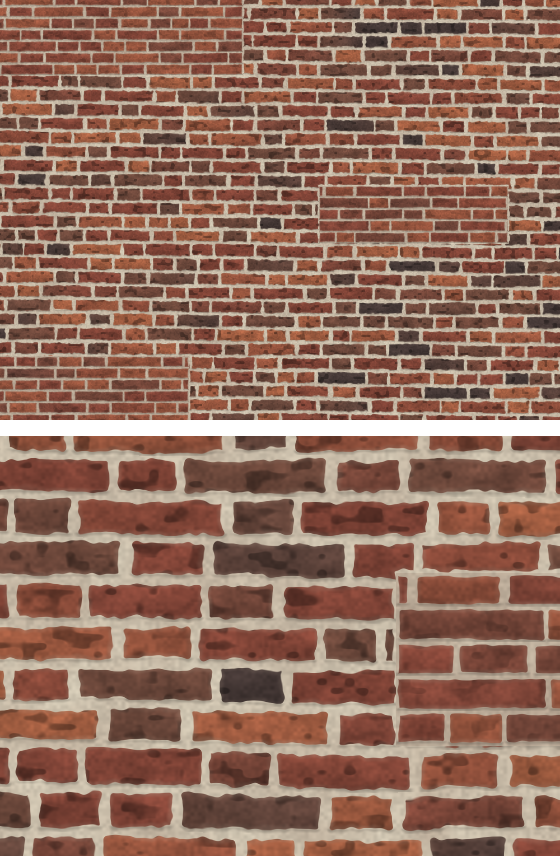
Top, the full canvas; bottom, a detail of the centre.
Write a Shadertoy shader that draws this texture.

```glsl
// Weathered brick wall in Flemish bond, with three patches of tighter, redder brickwork.

// Lengths are in canvas heights.
const float ROWS = 30.0;          // courses over the height
const float ROW_SHIFT = 0.44;     // part of a course hidden below the canvas
const float PAIR = 1.0 / 6.0;     // one stretcher plus one header: 8 across
const float PHASE = 0.067;        // sideways start of the bond, in pairs
const float TILT = 0.008;         // slope of the old courses
const float JOINT = 0.0078;
const float PATCH_JOINT = 0.0054;
const float PATCH_ROW = 0.0274;
const float SPLIT_CHANCE = 0.10;  // stretchers replaced by two headers

const vec3 RED = vec3(0.49, 0.26, 0.21);
const vec3 ORANGE = vec3(0.62, 0.36, 0.25);
const vec3 BROWN = vec3(0.42, 0.28, 0.23);
const vec3 CHARCOAL = vec3(0.27, 0.22, 0.21);
const vec3 MORTAR_LIGHT = vec3(0.83, 0.79, 0.71);
const vec3 MORTAR_DIRTY = vec3(0.67, 0.59, 0.52);

// Patch rectangles: left, bottom, right, top.
const vec4 PATCHES[3] = vec4[3](
    vec4(-0.10, 0.821, 0.578, 1.013),
    vec4(0.759, 0.421, 1.210, 0.558),
    vec4(-0.10, -0.012, 0.450, 0.152));

struct Brick { float dist; float height; float seed; };

float hash(vec2 p) {
    vec3 q = fract(vec3(p.xyx) * 0.1031);
    q += dot(q, q.yzx + 33.33);
    return fract((q.x + q.y) * q.z);
}

float noise(vec2 p) {
    vec2 i = floor(p), f = fract(p);
    f = f * f * (3.0 - 2.0 * f);
    return mix(mix(hash(i), hash(i + vec2(1, 0)), f.x),
               mix(hash(i + vec2(0, 1)), hash(i + vec2(1, 1)), f.x), f.y);
}

float fbm(vec2 p) {
    float sum = 0.0, amp = 0.53;
    for (int i = 0; i < 4; i++) {
        sum += amp * noise(p);
        p = p * 2.03 + 17.1;
        amp *= 0.5;
    }
    return sum;
}

float boxDist(vec2 p, vec2 halfSize) {
    vec2 q = abs(p) - halfSize;
    return length(max(q, 0.0)) + min(max(q.x, q.y), 0.0);
}

// Nearest brick of a bond; salt keeps separate walls from sharing bricks.
Brick bond(vec2 p, float rowHeight, float joint, float salt) {
    float row = floor(p.y / rowHeight);
    float x = p.x / PAIR - PHASE - 0.5 * mod(row, 2.0);
    x += 0.12 * (hash(vec2(row, salt)) - 0.5);
    x += 0.16 * (noise(vec2(p.x * 8.0, row * 7.0 + salt)) - 0.5);

    // A pair is three units long: two of stretcher, one of header.
    float pairId = floor(x), t = fract(x) * 3.0;
    float lo = t < 2.0 ? 0.0 : 2.0, hi = t < 2.0 ? 2.0 : 3.0;
    if (t < 2.0 && hash(vec2(pairId + 40.0, row + salt)) < SPLIT_CHANCE) {
        lo = floor(t);
        hi = lo + 1.0;
    }
    float seed = hash(vec2(pairId * 3.0 + lo + 90.0, row * 1.7 + salt));
    vec2 local = vec2((t - 0.5 * (lo + hi)) * PAIR / 3.0, p.y - (row + 0.5) * rowHeight);
    local.y += local.x * (fract(seed * 57.0) - 0.5) * 0.03;
    vec2 halfSize = vec2((hi - lo) * PAIR / 6.0, 0.5 * rowHeight);
    halfSize -= 0.5 * joint * (0.8 + 0.45 * fract(seed * 91.0));
    float corner = 0.002;
    return Brick(boxDist(local, halfSize - corner) - corner, local.y / halfSize.y, seed);
}

vec3 brickColor(float seed, float patched, vec2 p) {
    float pick = seed + 0.28 * (noise(p * 3.0 + 5.0) - 0.5) - 0.12 * patched;
    vec3 color = mix(ORANGE, RED, smoothstep(0.10, 0.42, pick));
    color = mix(color, BROWN, smoothstep(0.58, 0.76, pick));
    color = mix(color, CHARCOAL, smoothstep(0.86, 0.99, pick));
    return mix(color, RED, 0.4 * patched);
}

void mainImage(out vec4 fragColor, in vec2 fragCoord) {
    vec2 p = fragCoord / iResolution.y;
    float aa = 0.7 / iResolution.y;

    // Old wall, with slightly wavy courses
    vec2 wall = p + vec2(0.0, ROW_SHIFT / ROWS + TILT * (p.x - 0.667));
    wall.y += 0.004 * (noise(p * vec2(7.0, 12.0)) - 0.5);
    Brick brick = bond(wall, 1.0 / ROWS, JOINT, 3.0);

    // Rebuilt patches, framed by a joint
    float patched = 0.0;
    for (int i = 0; i < 3; i++) {
        vec4 r = PATCHES[i];
        float edge = boxDist(p - 0.5 * (r.xy + r.zw), 0.5 * (r.zw - r.xy));
        if (edge < 0.0) {
            brick = bond(p - vec2(0.0, r.y), PATCH_ROW, PATCH_JOINT, 31.0 + 20.0 * float(i));
            patched = 1.0;
        }
        brick.dist = max(brick.dist, 0.4 * PATCH_JOINT - abs(edge));
    }

    // Chipped outlines
    float wear = mix(1.0, 0.5, patched);
    brick.dist += wear * (0.0035 * (noise(p * 65.0) - 0.5) + 0.0025 * (noise(p * 170.0) - 0.5));

    // Brick faces: mottling, grain, pits and lime stains
    float mottle = fbm(p * vec2(45.0, 75.0) + brick.seed * 30.0);
    float grain = noise(p * 330.0);
    vec3 face = brickColor(brick.seed, patched, p);
    face *= 0.72 + 0.42 * mottle + 0.16 * grain + 0.06 * brick.height;
    face *= 1.0 - 0.3 * wear * smoothstep(0.66, 0.85, noise(p * vec2(90.0, 140.0)));
    face = mix(face, MORTAR_DIRTY, 0.35 * smoothstep(-0.004, 0.0, brick.dist) * mottle);

    // Mortar: dirt, and shade below the brick above
    float dirt = 0.3 * patched + 0.75 * fbm(p * 28.0) - 0.12;
    vec3 mortar = mix(MORTAR_LIGHT, MORTAR_DIRTY, clamp(dirt, 0.0, 1.0));
    mortar *= 0.93 + 0.12 * grain;
    mortar *= 1.0 - 0.2 * smoothstep(-0.9, -1.1, brick.height) * smoothstep(0.004, 0.0, brick.dist);

    fragColor = vec4(mix(face, mortar, smoothstep(-aa, aa, brick.dist)), 1.0);
}
```
